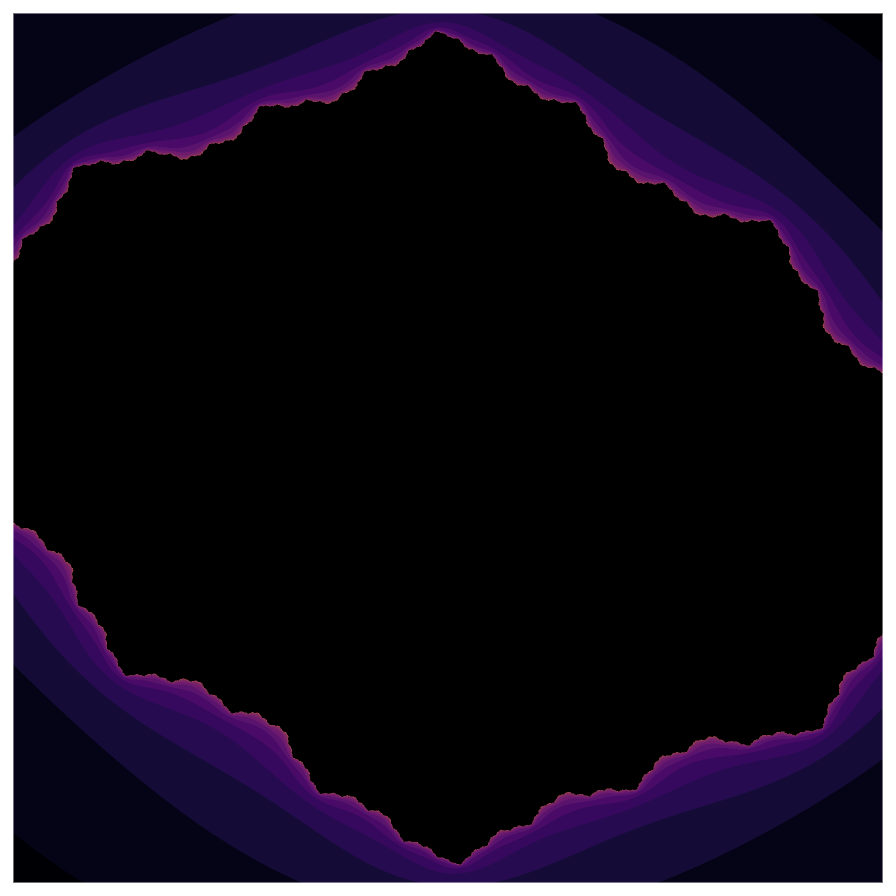
Give the GLSL for this background, as a Shadertoy shader.

```glsl
// A quadratic Julia set: a black interior ringed by violet escape-time bands,
// inside a thin white frame. Each sample iterates z -> z*z + c, and the step
// at which it escapes picks its colour; samples are averaged for smooth edges.

const vec2  JULIA_C       = vec2(-0.311, 0.172);
const float PLANE_WIDTH   = 2.093;   // complex-plane span of the canvas
const float ESCAPE_RADIUS = 2.0;
const int   MAX_STEPS     = 22;
const float FRAME_MARGIN  = 0.015;   // frame thickness in canvas units
const int   GRID          = 2;       // samples per pixel along each axis

const vec3 INTERIOR = vec3(0.0, 0.0, 0.004);
const vec3 FRAME    = vec3(1.0);
const vec3 EMBER    = vec3(0.97, 0.56, 0.08);

// Outer bands, from the far corners towards the rim
const int BANDS = 8;
const vec3 BAND_COLORS[BANDS] = vec3[BANDS](
    vec3(0.000, 0.000, 0.015),
    vec3(0.018, 0.013, 0.085),
    vec3(0.080, 0.042, 0.210),
    vec3(0.150, 0.045, 0.315),
    vec3(0.215, 0.037, 0.370),
    vec3(0.285, 0.045, 0.405),
    vec3(0.354, 0.080, 0.430),
    vec3(0.430, 0.107, 0.430));

vec2 complexSquare(vec2 z) {
    return vec2(z.x * z.x - z.y * z.y, 2.0 * z.x * z.y);
}

// Number of steps before z escapes, or 0 when it stays bounded
int escapeStep(vec2 z) {
    for (int i = 1; i <= MAX_STEPS; i++) {
        z = complexSquare(z) + JULIA_C;
        if (dot(z, z) > ESCAPE_RADIUS * ESCAPE_RADIUS) return i;
    }
    return 0;
}

vec3 bandColor(int escaped) {
    if (escaped == 0) return INTERIOR;
    if (escaped <= BANDS) return BAND_COLORS[escaped - 1];
    float heat = float(escaped - BANDS) / float(MAX_STEPS - BANDS);
    return mix(BAND_COLORS[BANDS - 1], EMBER, heat);
}

void mainImage(out vec4 fragColor, in vec2 fragCoord) {
    float unit = min(iResolution.x, iResolution.y);
    vec2 center = 0.5 * iResolution.xy;

    // Average the bands over a small grid inside the pixel
    vec3 color = vec3(0.0);
    for (int j = 0; j < GRID; j++) {
        for (int i = 0; i < GRID; i++) {
            vec2 offset = (vec2(i, j) + 0.5) / float(GRID) - 0.5;
            vec2 z = (fragCoord + offset - center) / unit * PLANE_WIDTH;
            color += bandColor(escapeStep(z));
        }
    }
    color /= float(GRID * GRID);

    // White frame, with its inner edge smoothed over one pixel
    vec2 toEdge = (center - abs(fragCoord - center)) / unit;
    float inset = min(toEdge.x, toEdge.y);
    float frame = clamp((FRAME_MARGIN - inset) * unit + 0.5, 0.0, 1.0);
    fragColor = vec4(mix(color, FRAME, frame), 1.0);
}
```
